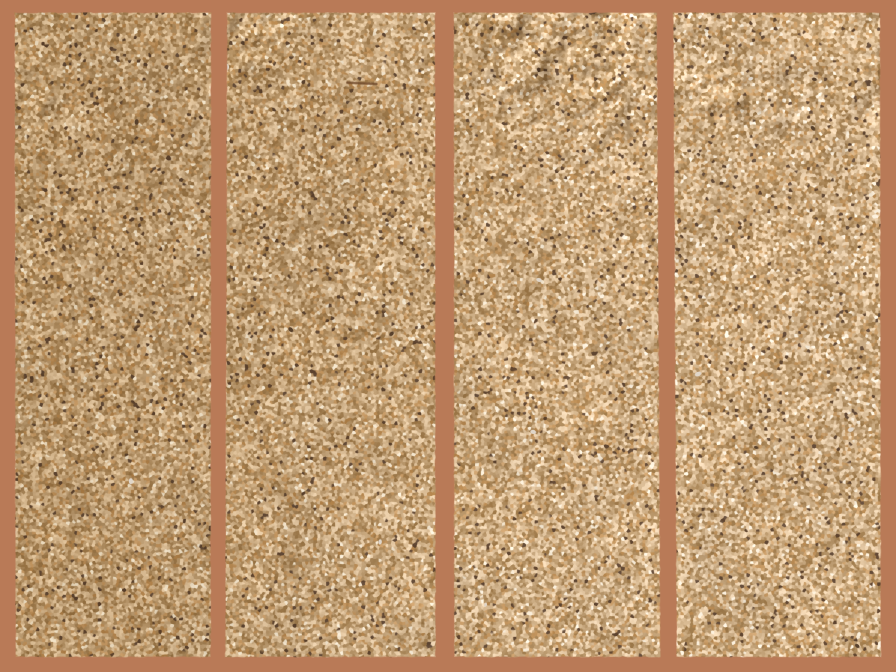
Give the GLSL for this texture, as a Shadertoy shader.

```glsl
vec3 hash3(vec2 p) {
    vec3 q = fract(p.xyx * vec3(0.1031, 0.1030, 0.0973));
    q += dot(q, q.yxz + 33.33);
    return fract((q.xxy + q.yzz) * q.zyx);
}

float noise(vec2 p) {
    vec2 i = floor(p), f = fract(p);
    f = f * f * (3.0 - 2.0 * f);
    float low = mix(hash3(i).x, hash3(i + vec2(1, 0)).x, f.x);
    float high = mix(hash3(i + vec2(0, 1)).x, hash3(i + vec2(1, 1)).x, f.x);
    return mix(low, high, f.y);
}

float fbm(vec2 p) {
    float sum = 0.0, weight = 0.5;
    for (int i = 0; i < 4; i++) {
        sum += weight * noise(p);
        p = mat2(1.6, 1.2, -1.2, 1.6) * p + 7.3;
        weight *= 0.5;
    }
    return sum;
}

vec3 grainTint(vec2 id) {
    vec3 g = hash3(id + 311.0);
    vec3 c = mix(vec3(0.58, 0.44, 0.26), vec3(0.93, 0.83, 0.70), g.x);
    // Amber, dark and quartz grains
    c = mix(c, vec3(0.72, 0.52, 0.29), 0.6 * step(0.86, g.y));
    c = mix(c, vec3(0.30, 0.21, 0.15), 0.85 * step(0.97, g.z));
    return mix(c, vec3(0.99, 0.96, 0.90), 0.8 * step(g.z, 0.03));
}

// Jittered grains with soft borders
vec3 grainColor(vec2 p) {
    p *= 225.0;
    vec2 cell = floor(p);
    vec4 sum = vec4(0.0);
    for (int y = -1; y <= 1; y++)
    for (int x = -1; x <= 1; x++) {
        vec2 id = cell + vec2(x, y);
        vec2 v = id + 0.1 + 0.8 * hash3(id + 11.0).xy - p;
        sum += exp(-9.0 * dot(v, v)) * vec4(grainTint(id), 1.0);
    }
    return sum.rgb / sum.a;
}

// Sparse larger pebbles, pale or dark
vec3 addPebbles(vec3 c, vec2 p, float px) {
    vec2 id = floor(p * 13.0);
    vec3 rnd = hash3(id + 71.0);
    vec2 q = (fract(p * 13.0) - 0.2 - 0.6 * rnd.xy) / 13.0;
    float angle = 6.28 * rnd.z;
    q = mat2(cos(angle), sin(angle), -sin(angle), cos(angle)) * q;
    float radius = mix(0.0025, 0.005, rnd.y);
    float d = length(q * vec2(1.0, 1.5)) - radius;
    float present = step(0.9, hash3(id + 5.0).x);
    vec3 pebble = rnd.x < 0.6 ? vec3(0.88, 0.84, 0.79) : vec3(0.34, 0.25, 0.17);
    return mix(c, pebble, present * (1.0 - smoothstep(-px, px, d)));
}

float segment(vec2 p, vec2 a, vec2 b) {
    vec2 pa = p - a, ba = b - a;
    return length(pa - ba * clamp(dot(pa, ba) / dot(ba, ba), 0.0, 1.0));
}

void mainImage(out vec4 fragColor, in vec2 fragCoord) {
    float px = 1.0 / iResolution.y;
    vec2 uv = fragCoord / iResolution.xy;
    vec2 p = fragCoord * px;

    // Supersampled grains
    vec3 sand = vec3(0.0);
    for (int i = 0; i < 4; i++) {
        vec2 offset = vec2(i & 1, i >> 1) * 0.5 - 0.25;
        sand += 0.25 * grainColor(p + offset * px);
    }

    // Damp, darker sand at the left; paler and drier at the right
    float dry = smoothstep(0.05, 0.8, uv.x + 0.12 * (0.5 - uv.y) + 0.4 * (fbm(p * 3.0) - 0.47));
    sand *= mix(vec3(0.955, 0.935, 0.89), vec3(1.055, 1.06, 1.07), dry);
    sand *= 0.95 + 0.12 * fbm(p * 16.0);

    // Lumps and dents in the upper part, lit from the upper left
    float rough = smoothstep(0.65, 0.95, uv.y) * smoothstep(0.42, 0.62, fbm(p * 5.0 + 3.0));
    vec2 q = p * 34.0;
    float slope = fbm(q) - fbm(q + vec2(-0.25, 0.3));
    float shade = clamp(slope * 1.1, -0.24, 0.1) * (0.12 + rough);
    sand *= 1.0 + shade * vec3(0.9, 1.0, 1.15);

    sand = addPebbles(sand, p, px);

    // Short twig
    float twig = segment(p, vec2(0.517, 0.877), vec2(0.560, 0.875)) - 0.0018;
    sand = mix(sand, vec3(0.43, 0.28, 0.16), 0.8 * (1.0 - smoothstep(-px, px, twig)));

    // Four slightly slanted panels inside a plain frame
    vec4 left = mix(vec4(0.0175, 0.2515, 0.507, 0.7555), vec4(0.0165, 0.2535, 0.5065, 0.7515), uv.y);
    vec4 right = mix(vec4(0.235, 0.486, 0.737, 0.983), vec4(0.2355, 0.4855, 0.733, 0.982), uv.y);
    vec4 inside = min(uv.x - left, right - uv.x) * iResolution.x * px;
    float d = max(max(inside.x, inside.y), max(inside.z, inside.w));
    d = min(d, min(uv.y - 0.0226, 0.981 - uv.y));
    d += 0.0015 * (noise(p * 150.0) - 0.5);

    vec3 frame = vec3(0.725, 0.48, 0.34);
    fragColor = vec4(mix(frame, sand, smoothstep(-px, px, d)), 1.0);
}
```
